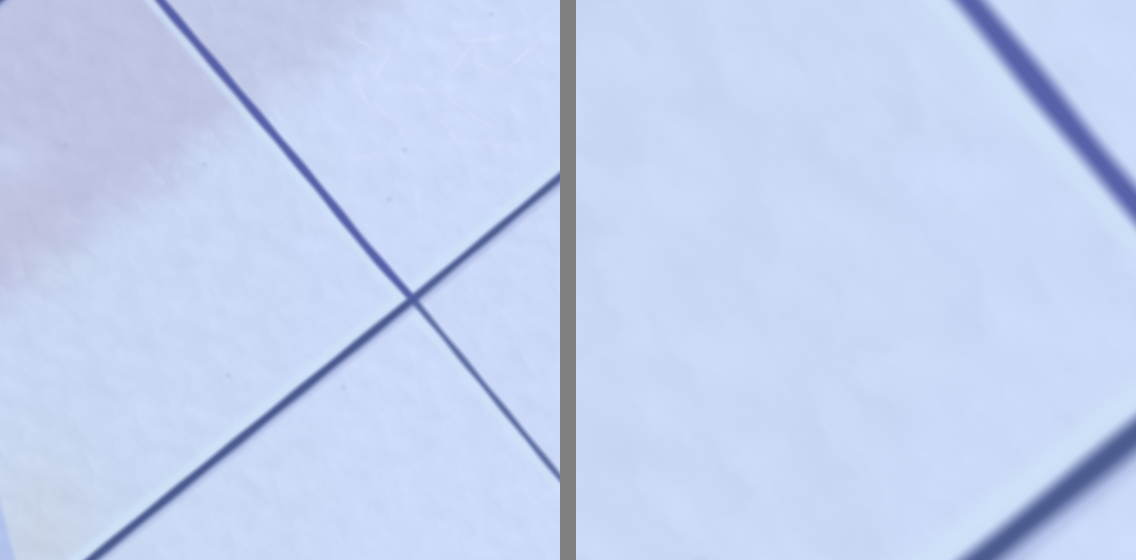
Left: the whole. Right: its middle third, enlarged.
This texture is drawn by a WebGL 2 fragment shader. Its source:

```glsl
#version 300 es
precision highp float;
// Pale blue floor tiles seen at an angle, with thin dark joints and lit rims.
// The joints are a repeated, slightly bent grid with soft flanks; the stone is
// layered sines for clouds, cellular mottling and scattered hairline creases.
uniform vec2 u_resolution;
out vec4 fragColor;

const vec2 CROSSING = vec2(0.738, 0.466);   // where the two joints meet
const vec2 ACROSS_A = vec2(0.763, 0.646);   // normal of the falling joint
const vec2 ACROSS_B = vec2(0.629, -0.777);  // normal of the rising joint
const vec2 TILE_SIZE = vec2(0.93, 0.882);
const vec2 BEND = vec2(0.015, 0.012);       // joints kink past the crossing
const float BOW = 0.0035;                   // falling joint sags before it
const vec2 SHADE_NORMAL = vec2(-0.58, 0.814);
const float SHADE_EDGE = 0.385;
const float JOINT_SOFT = 0.0056;
const int CREASES = 14;

const vec3 STONE = vec3(0.799, 0.850, 0.974);
const vec3 STONE_COOL = vec3(0.786, 0.847, 0.950);
const vec3 SHADE = vec3(0.744, 0.766, 0.888);
const vec3 BLUSH = vec3(0.760, 0.765, 0.865);
const vec3 CORNER_GREY = vec3(0.785, 0.825, 0.895);
const vec3 WEDGE = vec3(0.690, 0.760, 0.920);
const vec3 CREASE = vec3(0.865, 0.890, 0.980);
const vec3 SPECK = vec3(0.66, 0.71, 0.84);
const vec3 RIM_LIGHT = vec3(0.810, 0.890, 0.970);
const vec3 RIM_DARK = vec3(0.640, 0.690, 0.870);
const vec3 JOINT_VIOLET = vec3(0.320, 0.360, 0.645);
const vec3 JOINT_SLATE = vec3(0.350, 0.415, 0.615);
const vec3 JOINT_NAVY = vec3(0.270, 0.335, 0.540);

vec2 hash2(vec2 p) {
  vec2 q = vec2(dot(p, vec2(127.1, 311.7)), dot(p, vec2(269.5, 183.3)));
  return fract(sin(q) * 43758.5);
}

// Layered sines, each octave turned and warped by the one before.
float clouds(vec2 p) {
  float sum = 0.0, gain = 0.5;
  for (int i = 0; i < 5; i++) {
    sum += gain * sin(p.x + 1.3 * sin(p.y)) * cos(p.y + sum);
    p = mat2(1.4, 1.1, -1.1, 1.4) * p + 2.7;
    gain *= 0.6;
  }
  return sum;
}

// Distance to the nearest scattered cell point.
float cellular(vec2 p) {
  float nearest = 8.0;
  for (int y = -1; y <= 1; y++)
    for (int x = -1; x <= 1; x++) {
      vec2 id = floor(p) + vec2(x, y);
      nearest = min(nearest, length(id + hash2(id) - p));
    }
  return nearest;
}

// Signed distance to the closest line of a repeat.
float repeatLine(float x, float size) {
  return x - size * round(x / size);
}

float bell(float x, float width) {
  return exp(-x * x / (width * width));
}

float blob(vec2 p, vec2 center, vec2 radius) {
  vec2 q = (p - center) / radius;
  return exp(-dot(q, q));
}

float joint(float d, float halfWidth) {
  return 1.0 - smoothstep(halfWidth - JOINT_SOFT, halfWidth + JOINT_SOFT, abs(d));
}

// Short pale strokes scattered over the lit far tile.
float creases(vec2 p) {
  float sum = 0.0;
  for (int i = 0; i < CREASES; i++) {
    vec2 place = hash2(vec2(i, 3)), shape = hash2(vec2(i, 8));
    vec2 q = p - vec2(0.62, 0.64) - place * vec2(0.32, 0.30);
    float angle = 6.283 * shape.x;
    q = mat2(cos(angle), sin(angle), -sin(angle), cos(angle)) * q;
    q.y += 3.0 * (shape.y - 0.5) * q.x * q.x;
    sum += bell(q.x, 0.025 + 0.03 * shape.y) * bell(q.y, 0.0035) * (0.3 + 0.7 * place.y);
  }
  return min(sum, 1.0);
}

vec3 stone(vec2 p, vec2 grid) {
  float broad = clouds(p * 9.0);
  float fine = clouds(mat2(0.8, 0.6, -0.6, 0.8) * p * vec2(34.0, 52.0));
  float grain = clouds(grid * vec2(110.0, 50.0) + fine);
  float mottle = cellular(grid * vec2(26.0, 15.0) + 0.5 * fine) - 0.45;
  vec3 color = mix(STONE_COOL, STONE, smoothstep(0.1, 0.8, p.x + 0.15 * broad));

  // Lilac shade over the far corner, paler past the falling joint.
  float shadeDist = dot(p, SHADE_NORMAL) - SHADE_EDGE + 0.035 * broad + 0.022 * fine;
  float shade = smoothstep(-0.06, 0.07, shadeDist + 0.03 * mottle);
  color = mix(color, SHADE, shade * mix(1.0, 0.75, smoothstep(-0.02, 0.02, grid.x)));

  // Stains along the left.
  color = mix(color, BLUSH, 0.45 * blob(p, vec2(0.05, 0.60), vec2(0.09, 0.10)));
  color = mix(color, STONE, 0.55 * blob(p, vec2(0.02, 0.72), vec2(0.05, 0.035)));
  color = mix(color, CORNER_GREY, 0.85 * blob(p, vec2(0.07, 0.04), vec2(0.10, 0.14)));

  // Creases, and a few specks.
  color = mix(color, CREASE, 0.5 * creases(p + 0.006 * fine));
  float speck = 1.0 - smoothstep(0.01, 0.06, cellular(p * 7.0 + 3.0));
  color = mix(color, SPECK, 0.3 * speck * step(0.85, hash2(floor(p * 7.0)).x));

  float wedge = dot(p, vec2(0.968, 0.25)) - 0.025;
  color = mix(color, WEDGE, 1.0 - smoothstep(-0.006, 0.008, wedge));
  float tileTint = hash2(floor(grid / TILE_SIZE)).x - 0.5;
  return color + 0.008 * fine + 0.010 * grain - 0.016 * mottle + 0.006 * tileTint;
}

void main() {
  vec2 p = gl_FragCoord.xy / min(u_resolution.x, u_resolution.y);
  vec2 grid = vec2(dot(p - CROSSING, ACROSS_A), dot(p - CROSSING, ACROSS_B));
  grid += BEND * max(grid.yx, 0.0);
  float a = repeatLine(grid.x + BOW * bell(grid.y + 0.12, 0.11), TILE_SIZE.x);
  float b = repeatLine(grid.y, TILE_SIZE.y);
  vec3 color = stone(p, grid);

  // Soft rims: lit on the near side of each joint, dim under the rising one.
  color = mix(color, RIM_LIGHT, 0.7 * bell(a + 0.016, 0.007));
  color = mix(color, RIM_LIGHT, 0.8 * bell(b + 0.019, 0.009));
  color = mix(color, RIM_DARK, 0.6 * bell(b - 0.011, 0.007));

  // Joints: the falling one thins past the crossing, the rising one narrows.
  float past = smoothstep(-0.02, 0.03, grid.y);
  float wobble = 0.0005 * sin(grid.y * 55.0) + 0.0004 * sin(grid.x * 43.0);
  vec3 falling = mix(JOINT_VIOLET, JOINT_SLATE, past);
  color = mix(color, falling, 0.95 * joint(a, mix(0.0072, 0.0050, past) + wobble));
  float right = smoothstep(-0.03, 0.05, grid.x);
  vec3 rising = mix(JOINT_NAVY, JOINT_SLATE, smoothstep(0.0, 0.007, abs(b)) * 0.7 + 0.3 * right);
  rising = mix(rising, JOINT_VIOLET, 0.6 * blob(grid, vec2(0.0), vec2(0.012)));
  color = mix(color, rising, 0.95 * joint(b, mix(0.0080, 0.0072, right) + wobble));
  fragColor = vec4(color, 1.0);
}
```
